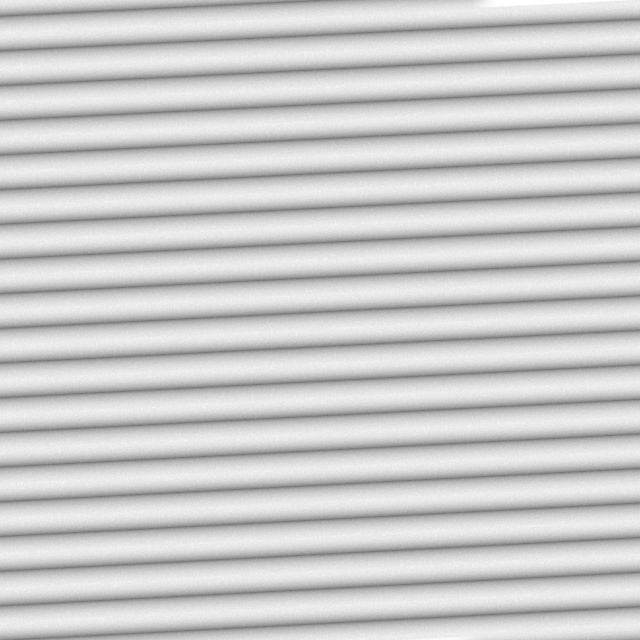
A Shadertoy shader for this pattern:

```glsl
const float HIGHLIGHT = 0.54;

vec2 hash2(vec2 p) {
    vec3 q = fract(p.xyx * vec3(0.1031, 0.1030, 0.0973));
    q += dot(q, q.yzx + 33.33);
    return fract((q.xx + q.yz) * q.zy);
}

// Distance to the nearest scattered cell point
float cellular(vec2 p) {
    vec2 cell = floor(p);
    vec2 local = fract(p);
    float nearest = 4.0;
    for (int y = -1; y <= 1; y++) {
        for (int x = -1; x <= 1; x++) {
            vec2 offset = vec2(x, y);
            vec2 delta = offset + hash2(cell + offset) - local;
            nearest = min(nearest, dot(delta, delta));
        }
    }
    return sqrt(nearest);
}

// Band coordinate counted downwards, with a slight fan across the width
float bandPhase(vec2 uv) {
    float firstCrease = mix(0.0794, 0.0299, uv.x);
    float spacing = mix(0.0542, 0.0540, uv.x);
    return (1.0 - uv.y - firstCrease) / spacing;
}

// Rounded shading from one crease to the next
float tubeShade(float t) {
    float side = t < HIGHLIGHT ? HIGHLIGHT : 1.0 - HIGHLIGHT;
    float away = abs(t - HIGHLIGHT) / side;
    float upperLift = smoothstep(0.0, 0.09, t) * (1.0 - smoothstep(0.35, HIGHLIGHT, t));
    float depth = mix(0.38, 0.33, upperLift);
    return 0.925 - depth * away * away - 0.06 * pow(away, 12.0);
}

float grain(vec2 uv) {
    float fine = cellular(uv * 330.0) - 0.5;
    float coarse = cellular(uv * 150.0 + 17.0) - 0.5;
    return 0.045 * fine + 0.018 * coarse;
}

// Bare white slivers at the upper and lower borders
float bareArea(float index, float t, float x, float soft) {
    float upper = (1.0 - smoothstep(0.44 - soft, 0.44 + soft, t))
                * smoothstep(0.73, 0.78, x) * step(index, -0.5);
    float lower = smoothstep(0.55, 0.64, t) * smoothstep(0.58, 0.68, x)
                * (1.0 - smoothstep(0.70, 0.76, x)) * step(16.5, index);
    return max(upper, 0.8 * lower);
}

void mainImage(out vec4 fragColor, in vec2 fragCoord) {
    vec2 uv = fragCoord / iResolution.xy;
    float phase = bandPhase(uv);
    float index = floor(phase);
    float t = phase - index;
    float soft = fwidth(phase);

    // Tube body with a thin broken glint
    float shade = tubeShade(t);
    float glintLine = exp(-pow((t - 0.5) / 0.035, 2.0));
    float glintBreak = 0.5 + 0.5 * sin(uv.x * 61.0 + index * 2.3) * sin(uv.x * 23.0 + index);
    shade += 0.018 * glintLine * glintBreak;

    // Surface grain and bare borders
    shade += grain(uv);
    shade = mix(shade, 1.0, bareArea(index, t, uv.x, soft));
    fragColor = vec4(vec3(clamp(shade, 0.0, 1.0)), 1.0);
}
```
